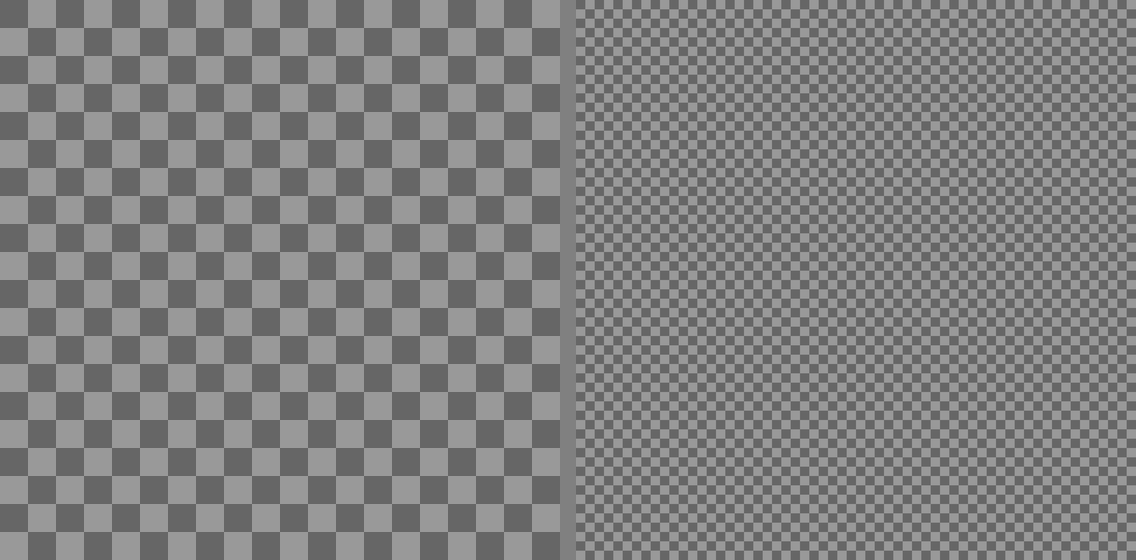
Left: one tile. Right: repeated 3 by 3.
A Shadertoy shader for this pattern:

```glsl
// Two-tone grey checkerboard with crisp, smoothed square edges.
#define CELLS 20.0              // squares across and down; even, so it tiles
#define DARK_GREY vec3(0.4)
#define LIGHT_GREY vec3(0.6)
#define EDGE_PIXELS 1.0         // width of the edge smoothing

// Signed distance, in cells, to the nearest grid line: positive in even cells
vec2 alternatingDistance(vec2 p) {
    return 2.0 * abs(fract(0.5 * p - 0.25) - 0.5) - 0.5;
}

void mainImage(out vec4 fragColor, in vec2 fragCoord) {
    vec2 cellPos = fragCoord / iResolution.xy * CELLS;
    vec2 edgeWidth = EDGE_PIXELS * CELLS / iResolution.xy;

    // Smoothed square wave on each axis; their product alternates the squares
    vec2 wave = clamp(2.0 * alternatingDistance(cellPos) / edgeWidth, -1.0, 1.0);
    float lightness = 0.5 + 0.5 * wave.x * wave.y;

    fragColor = vec4(mix(DARK_GREY, LIGHT_GREY, lightness), 1.0);
}
```
